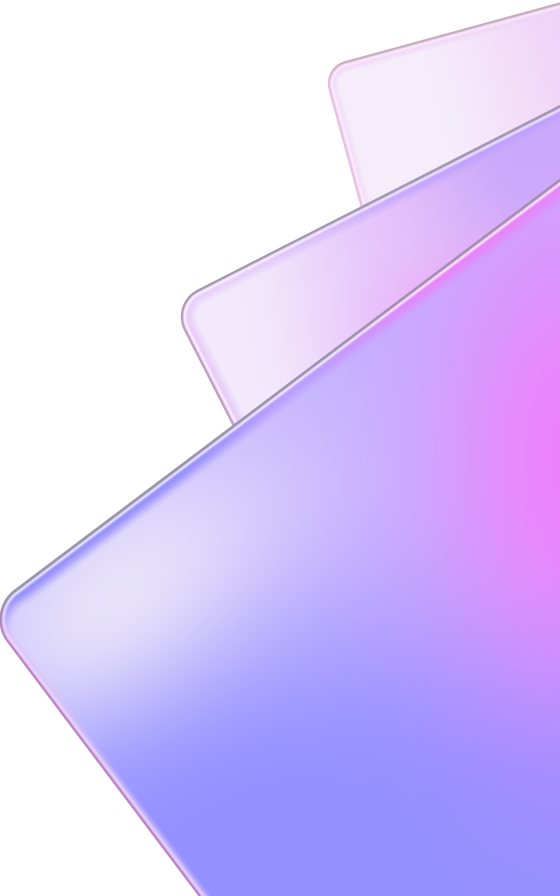
A WebGL 1 fragment shader for this background:

```glsl
precision highp float;

uniform vec2 u_resolution;

#define LINE_WIDTH 0.0030
#define GLINT_DEPTH 0.0046
#define GLINT_WIDTH 0.0018
#define BAND_WIDTH 0.0240
#define FRONT_RADIUS 0.0417
#define MIDDLE_RADIUS 0.0339
#define BACK_RADIUS 0.0260
#define WHITE vec3(1.0)
#define PERIWINKLE vec3(0.575, 0.565, 1.0)
#define LILAC vec3(0.76, 0.69, 1.0)
#define MIST vec3(0.905, 0.885, 0.98)
#define ORCHID vec3(0.93, 0.51, 0.99)

// Card axes: x runs in from the left edge, y runs down from the top edge.
vec2 cardSpace(vec2 p, vec2 corner, float degreesUp) {
    float a = radians(degreesUp);
    vec2 along = vec2(cos(a), sin(a));
    vec2 d = p - corner;
    return vec2(dot(d, along), dot(d, vec2(along.y, -along.x)));
}

// Distance inward from the rounded outline; negative outside.
float cardDepth(vec2 q, float radius) {
    vec2 e = radius - q;
    return radius - length(max(e, 0.0)) - min(max(e.x, e.y), 0.0);
}

// 1 beside the top edge, 0 beside the left edge.
float topSide(vec2 q, float radius) {
    return smoothstep(-radius, radius, q.x - q.y);
}

float glow(vec2 offset, vec2 size) {
    vec2 v = offset / size;
    return exp(-dot(v, v));
}

// Lays a pane over the scene: tinted bevel, bright glint, thin outline.
vec3 pane(vec3 scene, vec3 fill, vec3 band, vec3 line, float depth, float width, float glint) {
    float pixel = 0.75 / u_resolution.y;
    float bevel = 1.0 - smoothstep(0.3 * width, width, depth);
    float shine = (depth - GLINT_DEPTH) / GLINT_WIDTH;
    vec3 color = mix(fill, band, 0.85 * bevel);
    color = mix(color, WHITE, glint * exp(-shine * shine));
    color = mix(line, color, smoothstep(0.4 * LINE_WIDTH, 1.3 * LINE_WIDTH, depth));
    return mix(scene, color, smoothstep(-pixel, pixel, depth));
}

vec3 backCard(vec3 scene, vec2 p) {
    vec2 q = cardSpace(p, vec2(0.3599, 0.9249), 15.3);
    float top = topSide(q, BACK_RADIUS);
    vec3 fill = mix(vec3(0.96, 0.935, 0.98), vec3(0.945, 0.82, 0.975),
                    smoothstep(0.08, 0.30, q.x));
    vec3 band = mix(vec3(0.95, 0.84, 0.965), vec3(0.945, 0.82, 0.965), top);
    vec3 line = mix(vec3(0.91, 0.74, 0.90), vec3(0.77, 0.67, 0.73), top);
    return pane(scene, fill, band, line, cardDepth(q, BACK_RADIUS), 0.015, 0.45);
}

vec3 middleCard(vec3 scene, vec2 p) {
    vec2 q = cardSpace(p, vec2(0.1901, 0.6613), 27.0);
    float top = topSide(q, MIDDLE_RADIUS);
    vec3 fill = mix(vec3(0.95, 0.915, 0.985), vec3(0.90, 0.76, 0.98),
                    smoothstep(0.06, 0.29, q.x + 0.25 * q.y));
    fill = mix(fill, vec3(0.80, 0.66, 0.985), smoothstep(0.24, 0.42, q.x));
    // Warm tint where the pane slips behind the front one.
    fill = mix(fill, vec3(0.92, 0.66, 0.97),
               0.6 * glow(q - vec2(0.31, 0.125), vec2(0.12, 0.045)));
    vec3 topBand = mix(vec3(0.90, 0.79, 0.98), vec3(0.73, 0.62, 0.99),
                       smoothstep(0.06, 0.34, q.x));
    vec3 band = mix(vec3(0.90, 0.77, 0.97), topBand, top);
    vec3 line = mix(vec3(0.74, 0.61, 0.74), vec3(0.63, 0.58, 0.66), top);
    return pane(scene, fill, band, line, cardDepth(q, MIDDLE_RADIUS), 0.020, 0.65);
}

vec3 frontCard(vec3 scene, vec2 p) {
    vec2 q = cardSpace(p, vec2(-0.0173, 0.3168), 37.0);
    float top = topSide(q, FRONT_RADIUS);
    vec3 fill = mix(PERIWINKLE, LILAC, smoothstep(0.10, 0.46, p.y));
    fill = mix(fill, MIST, glow(q - vec2(0.129, 0.073), vec2(0.234, 0.125)));
    fill = mix(fill, ORCHID, glow(p - vec2(0.638, 0.49), vec2(0.148, 0.285)));
    // Bevel shifts from blue through violet to magenta.
    vec3 topBand = mix(vec3(0.54, 0.52, 0.99), vec3(0.72, 0.60, 0.99),
                       smoothstep(0.25, 0.44, q.x));
    topBand = mix(topBand, vec3(0.92, 0.50, 0.98), smoothstep(0.42, 0.64, q.x));
    vec3 band = mix(vec3(0.87, 0.75, 0.97), topBand, top);
    vec3 line = mix(vec3(0.73, 0.50, 0.75), vec3(0.60, 0.57, 0.64), top);
    float width = mix(0.013, BAND_WIDTH, top);
    return pane(scene, fill, band, line, cardDepth(q, FRONT_RADIUS), width, mix(0.3, 0.75, top));
}

void main() {
    vec2 p = gl_FragCoord.xy / u_resolution.y;
    // Hold the layout to a 5:8 frame across the canvas width.
    p.x *= 0.625 * u_resolution.y / u_resolution.x;

    vec3 color = backCard(WHITE, p);
    color = middleCard(color, p);
    color = frontCard(color, p);
    gl_FragColor = vec4(color, 1.0);
}
```
